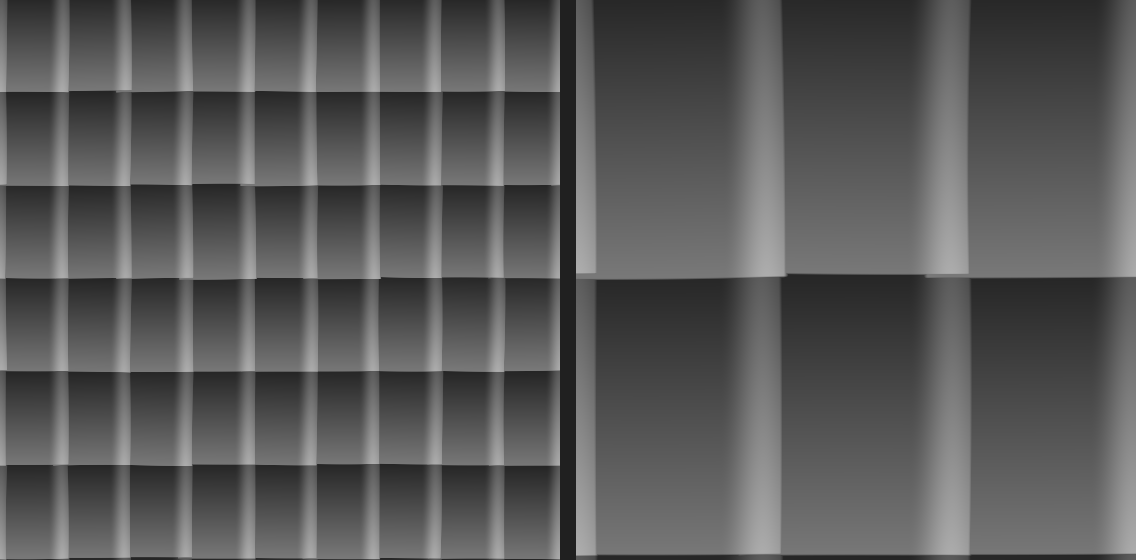
Left, the full canvas; right, a detail of the centre.
Give the GLSL for this texture map, as a Shadertoy shader.

```glsl
// Height map of overlapping roof tiles with a raised rib along each right side.
#define COUNT vec2(9.0, 6.0)        // tiles across and down
#define ORIGIN vec2(0.0124, 0.0026) // lower left corner of the first tile
#define LOW_END 0.15                // height at the covered upper end
#define HIGH_END 0.47               // height at the free lower end
#define RIB_HEIGHT 0.205
#define RIB_START 0.66              // rib position, in tile widths
#define RIB_PEAK 0.89
#define FLANGE 0.26                 // hidden strip under the left neighbour
#define MAX_TURN 0.018              // random rotation, radians
#define MAX_SHIFT vec2(0.0013, 0.0018)
#define SOFTNESS vec2(0.0024, 0.0011)

vec3 hash3(vec2 id) {
    vec3 p = fract(id.xyx * vec3(0.1031, 0.1030, 0.0973) + 0.37);
    p += dot(p, p.yxz + 33.33);
    return fract((p.xxy + p.yzz) * p.zyx);
}

// Coverage of the side beyond an edge at zero
float edge(float d, float softness) {
    float w = max(softness, 0.75 / iResolution.y);
    return smoothstep(-w, w, d);
}

float tileHeight(vec2 pos, vec2 id) {
    vec2 wrapped = mod(id, COUNT);
    vec3 place = hash3(wrapped) * 2.0 - 1.0;
    vec3 shape = hash3(wrapped + 17.0) * 2.0 - 1.0;

    // Each tile is laid slightly turned and shifted
    vec2 d = pos - (id + 0.5) / COUNT - place.xy * MAX_SHIFT;
    float turn = place.z * MAX_TURN;
    d += turn * vec2(-d.y, d.x);
    vec2 t = d * COUNT + 0.5;

    // Slightly bowed sides
    vec2 bow = 4.0 * t * (1.0 - t);
    d += bow.yx * shape.xy * vec2(0.0012, 0.0007);
    t = d * COUNT + 0.5;

    // Slope from the upper to the lower end, plus the rounded rib
    float rib = smoothstep(RIB_START, RIB_PEAK, t.x);
    rib *= 1.0 - 0.4 * smoothstep(RIB_PEAK, 1.04, t.x);
    float height = mix(HIGH_END, LOW_END, t.y) + RIB_HEIGHT * rib + 0.006 * shape.z;

    // Outline: flange on the left, overlap at the top
    vec2 lower = (t - vec2(-FLANGE, 0.0)) / COUNT;
    vec2 upper = (vec2(1.0, 1.12) - t) / COUNT;
    float cover = edge(lower.x, SOFTNESS.x) * edge(upper.x, SOFTNESS.x)
                * edge(lower.y, SOFTNESS.y) * edge(upper.y, SOFTNESS.y);
    return height * cover;
}

void mainImage(out vec4 fragColor, in vec2 fragCoord) {
    vec2 pos = fragCoord / iResolution.xy - ORIGIN;
    vec2 cell = floor(pos * COUNT);

    // The highest of the neighbouring tiles is the visible one
    float height = 0.0;
    for (int j = -1; j <= 1; j++)
        for (int i = -1; i <= 1; i++)
            height = max(height, tileHeight(pos, cell + vec2(i, j)));

    fragColor = vec4(vec3(height), 1.0);
}
```
